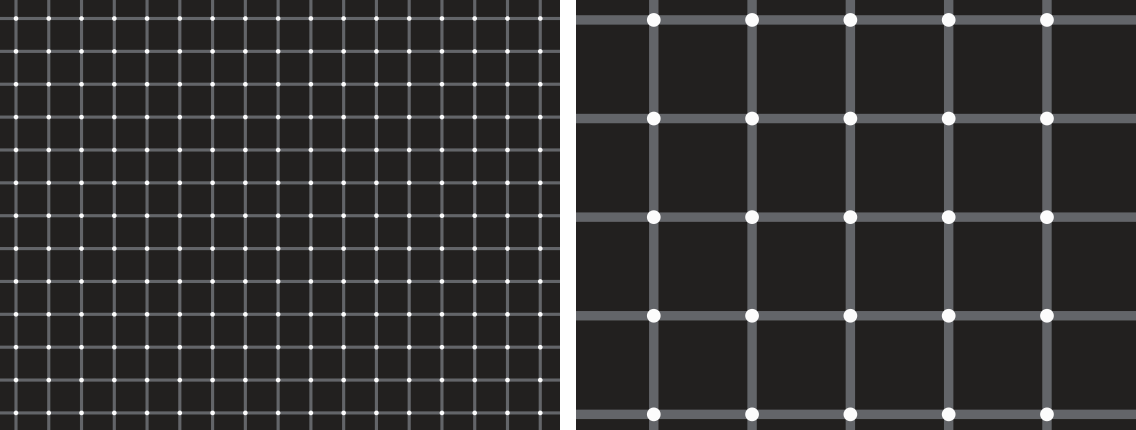
Left: the whole. Right: its middle third, enlarged.
This pattern is drawn by a Shadertoy shader. Its source:

```glsl
const vec3 TILE_COLOR = vec3(0.132, 0.126, 0.120);
const vec3 LINE_COLOR = vec3(0.390, 0.395, 0.410);
const vec3 DOT_COLOR = vec3(0.99);

// Lengths are fractions of the canvas height
const vec2 FIRST_CROSSING = vec2(0.0372, 0.0397);
const vec2 SPACING = vec2(0.0762, 0.07644);
const float LINE_HALF_WIDTH = 0.00365;
const float DOT_RADIUS = 0.0053;

// Offset from the nearest grid crossing
vec2 nearestCrossing(vec2 p, vec2 origin, vec2 spacing) {
    return (fract((p - origin) / spacing + 0.5) - 0.5) * spacing;
}

float lineDistance(vec2 offset, float halfWidth) {
    return min(abs(offset.x), abs(offset.y)) - halfWidth;
}

float dotDistance(vec2 offset, float radius) {
    return length(offset) - radius;
}

// Antialiased fill of a signed distance
float coverage(float dist, float pixel) {
    return clamp(0.5 - dist / pixel, 0.0, 1.0);
}

void mainImage(out vec4 fragColor, in vec2 fragCoord) {
    float pixel = 1.0 / iResolution.y;
    vec2 offset = nearestCrossing(fragCoord * pixel, FIRST_CROSSING, SPACING);

    // Grid lines first, then the dots over their crossings
    float lines = coverage(lineDistance(offset, LINE_HALF_WIDTH), pixel);
    float dots = coverage(dotDistance(offset, DOT_RADIUS), pixel);
    vec3 color = mix(TILE_COLOR, LINE_COLOR, lines);
    color = mix(color, DOT_COLOR, dots);

    fragColor = vec4(color, 1.0);
}
```
